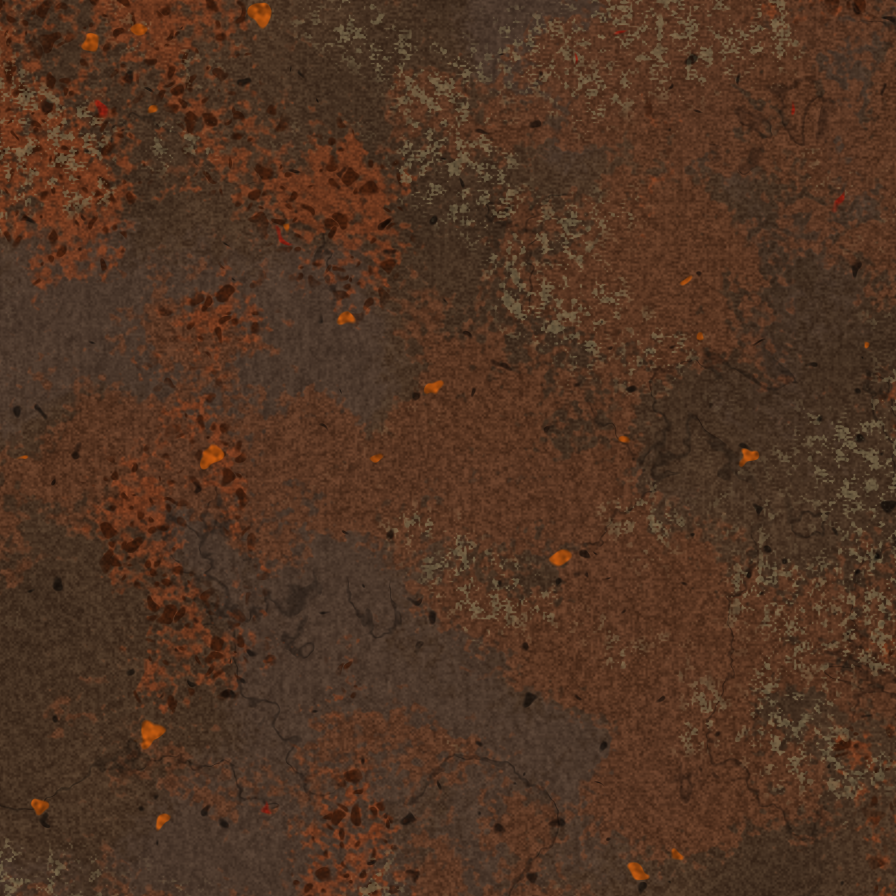
This texture is drawn by a Shadertoy shader. Its source:

```glsl
// Weathered rusty metal: grainy brown crust, rust patches, pits, pale flecks and orange spots.

const vec3 CRUST_DARK  = vec3(0.205, 0.135, 0.088);
const vec3 CRUST_LIGHT = vec3(0.335, 0.248, 0.175);
const vec3 RUST_DARK   = vec3(0.255, 0.142, 0.080);
const vec3 RUST_LIGHT  = vec3(0.450, 0.272, 0.175);
const vec3 STONE_DARK  = vec3(0.220, 0.160, 0.125);
const vec3 STONE_LIGHT = vec3(0.370, 0.285, 0.230);
const vec3 FRESH_RUST  = vec3(0.480, 0.225, 0.110);
const vec3 PIT         = vec3(0.200, 0.085, 0.030);
const vec3 LICHEN      = vec3(0.440, 0.385, 0.275);
const vec3 ORANGE      = vec3(0.680, 0.310, 0.050);
const vec3 RED         = vec3(0.560, 0.100, 0.050);

float hash(vec2 p) {
    return fract(sin(dot(p, vec2(127.1, 311.7))) * 43758.55);
}

mat2 rotation(float angle) {
    float c = cos(angle), s = sin(angle);
    return mat2(c, s, -s, c);
}

float noise(vec2 p) {
    vec2 cell = floor(p), f = fract(p);
    f = f * f * (3.0 - 2.0 * f);
    float low  = mix(hash(cell), hash(cell + vec2(1, 0)), f.x);
    float high = mix(hash(cell + vec2(0, 1)), hash(cell + vec2(1, 1)), f.x);
    return mix(low, high, f.y);
}

float fbm(vec2 p) {
    float sum = 0.0, amplitude = 0.5;
    for (int i = 0; i < 6; i++) {
        sum += amplitude * noise(p);
        p = rotation(0.65) * p * 2.03 + 17.3;
        amplitude *= 0.53;
    }
    return sum;
}

// Coverage of scattered, randomly turned ellipses; radii are in cells.
float spots(vec2 p, float cells, float density, vec2 radii, float stretch, float seed) {
    p *= cells;
    float mask = 0.0, soft = cells * 0.0015;
    for (int y = -1; y <= 1; y++)
    for (int x = -1; x <= 1; x++) {
        vec2 id = floor(p) + vec2(x, y);
        vec2 key = id + seed;
        float present = step(hash(key), density);
        vec2 centre = id + 0.15 + 0.7 * vec2(hash(key + 31.7), hash(key + 57.1));
        vec2 q = rotation(6.283 * hash(key + 83.9)) * (p - centre);
        q.x /= stretch;
        float size = hash(key + 11.3);
        float d = length(q) - mix(radii.x, radii.y, size * size);
        mask = max(mask, present * smoothstep(soft, -soft, d));
    }
    return mask;
}

void mainImage(out vec4 fragColor, in vec2 fragCoord) {
    vec2 uv = fragCoord / iResolution.y;

    // Fine grain and ragged coordinates
    float fine = noise(uv * 410.0 + 3.1);
    float coarse = noise(rotation(0.5) * uv * 210.0);
    float grain = clamp(0.5 + 1.25 * (0.58 * fine + 0.42 * coarse - 0.5), 0.0, 1.0);
    vec2 warp = vec2(fbm(uv * 5.0 + 2.7), fbm(uv * 5.0 + 41.3)) - 0.5;
    vec2 warped = uv + 0.14 * warp;
    vec2 ragged = uv + 0.014 * (vec2(noise(uv * 75.0), noise(uv * 75.0 + 60.0)) - 0.5);
    float erosion = 0.16 * (coarse - 0.5) + 0.14 * (noise(uv * 95.0 + 8.0) - 0.5);

    // Brown crust with soft stains
    vec3 color = mix(CRUST_DARK, CRUST_LIGHT, grain);
    color *= 0.80 + 0.40 * fbm(uv * 7.0 + 23.0);

    // Grey-brown worn zones with upright flakes
    float stone = smoothstep(0.53, 0.68, fbm(warped * 3.2 + 71.0) + 0.5 * erosion);
    float flakes = noise(uv * vec2(230.0, 105.0));
    vec3 stoneColor = mix(STONE_DARK, STONE_LIGHT, mix(grain, flakes, 0.45));
    color = mix(color, stoneColor, 0.75 * stone);

    // Broken rust patches
    float rustField = fbm(warped * vec2(5.2, 6.4) + 12.0);
    float rust = smoothstep(0.51, 0.61, rustField + erosion);
    color = mix(color, mix(RUST_DARK, RUST_LIGHT, grain), 0.82 * rust);

    // Dark seams along patch contours
    float contour = abs(fbm(warped * 4.3 + 94.0) - 0.48);
    float seam = smoothstep(0.014, 0.0, contour) * smoothstep(0.48, 0.64, noise(uv * 7.0 + 5.0));
    color *= 1.0 - 0.30 * seam;

    // Fresh rust and clustered pits
    float pitField = fbm(warped * vec2(5.5, 3.8) + 133.0);
    float fresh = smoothstep(0.63, 0.75, pitField + erosion);
    color = mix(color, FRESH_RUST * (0.72 + 0.5 * grain), 0.70 * fresh);
    float pits = spots(ragged, 62.0, 0.55, vec2(0.12, 0.46), 1.3, 7.0);
    pits *= smoothstep(0.57, 0.66, pitField);
    color = mix(color, PIT * (0.75 + 0.5 * grain), 0.80 * pits);

    // Pale lichen flecks in clusters
    float cluster = smoothstep(0.51, 0.67, fbm(uv * 6.0 + 211.0));
    float fleck = smoothstep(0.62, 0.82, 0.6 * noise(uv * 125.0 + 19.0) + 0.4 * fine + 0.10 * cluster);
    color = mix(color, LICHEN * (0.78 + 0.4 * grain), 0.75 * fleck * cluster);

    // Sparse black holes, orange spots and red slivers
    float holes = spots(ragged, 38.0, 0.10, vec2(0.05, 0.20), 1.5, 29.0);
    color *= 1.0 - 0.55 * holes;
    float orange = spots(ragged, 15.0, 0.11, vec2(0.045, 0.17), 1.25, 43.0);
    color = mix(color, ORANGE * (0.65 + 0.6 * coarse), 0.88 * orange);
    float red = spots(ragged, 12.0, 0.05, vec2(0.025, 0.055), 2.8, 67.0);
    color = mix(color, RED * (0.7 + 0.5 * grain), 0.80 * red);

    fragColor = vec4(color, 1.0);
}
```
